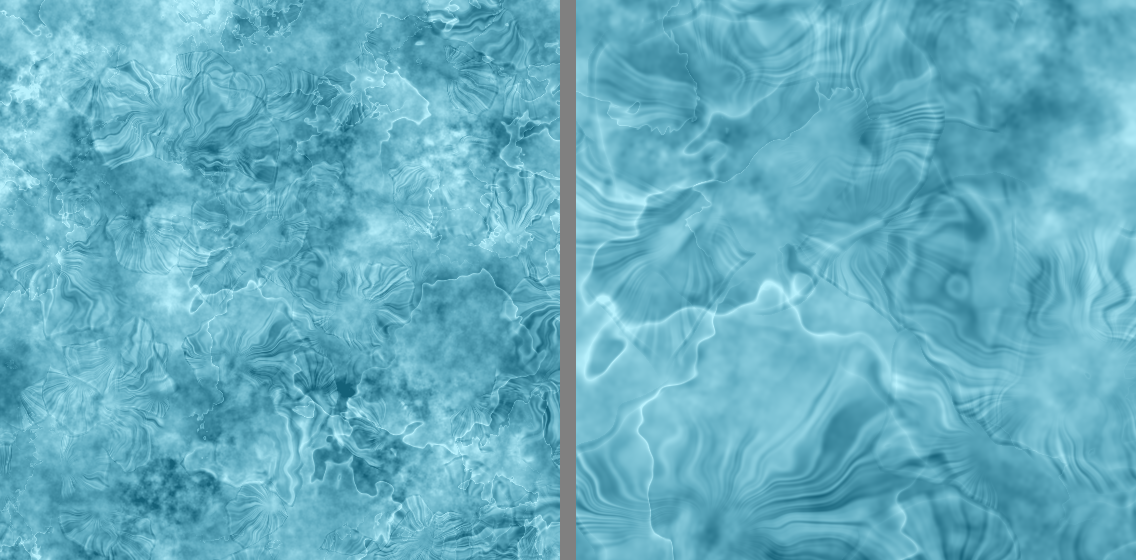
Left: the whole. Right: its middle third, enlarged.
A WebGL 1 fragment shader for this texture:

```glsl
precision highp float;
// Polished blue onyx: warped clouds of layered noise, cut by cracks with a lit lip
// and a shaded side, and set with ribbed crystal fans grown in cellular patches.
// Every layer adds to one tone value, which a three-colour ramp turns into stone.

uniform vec2 u_resolution;

#define CLOUD_SCALE 6.5
#define CLOUD_CONTRAST 3.1
#define BRIGHTNESS 0.16
#define FAN_SCALE 5.6
#define FAN_SHARE 0.42
#define RIB_DENSITY 9.0
#define RIB_CONTRAST 2.5
#define VEIN_WIDTH 0.007
#define GRAIN 1.0
#define DARK vec3(0.15, 0.45, 0.54)
#define MIDDLE vec3(0.37, 0.67, 0.752)
#define LIGHT vec3(0.60, 0.85, 0.91)

vec2 hash2(vec2 p) {
  vec3 q = fract(vec3(p.xyx) * vec3(0.1031, 0.1030, 0.0973));
  q += dot(q, q.yzx + 33.33);
  return fract((q.xx + q.yz) * q.zy);
}

float noise(vec2 p) {
  vec2 i = floor(p), f = fract(p);
  f = f * f * (3.0 - 2.0 * f);
  float low = mix(hash2(i).x, hash2(i + vec2(1.0, 0.0)).x, f.x);
  float high = mix(hash2(i + vec2(0.0, 1.0)).x, hash2(i + 1.0).x, f.x);
  return mix(low, high, f.y);
}

// Layered noise, rotated at each octave, normalised to 0..1
float fbm(vec2 p, int octaves) {
  float sum = 0.0, total = 0.0, amp = 0.5;
  for (int i = 0; i < 6; i++) {
    if (i >= octaves) break;
    sum += amp * noise(p);
    total += amp;
    amp *= 0.58;
    p = mat2(1.6, 1.2, -1.2, 1.6) * p + 17.3;
  }
  return sum / total;
}

// Crack along a noise contour: bright lip, shadow on one side, broken into runs
float vein(vec2 p, float scale, float shift) {
  float s = fbm(p * scale + shift, 6) - 0.5;
  float present = smoothstep(0.42, 0.66, noise(p * 5.0 + shift * 3.0));
  float lip = exp(-abs(s) / VEIN_WIDTH);
  float shade = smoothstep(0.0, VEIN_WIDTH, s) * exp(-s / (4.0 * VEIN_WIDTH));
  return present * (0.95 * lip - 0.75 * shade);
}

// Fan-shaped crystals: x is the tone, y the coverage
vec2 fans(vec2 p, float scale, float shift) {
  vec2 bend = vec2(fbm(p * 9.0 + shift, 4), fbm(p * 9.0 + shift + 40.0, 4)) - 0.5;
  vec2 q = p * scale + shift + 0.55 * bend;
  vec2 home = floor(q), id = home, toSeed = vec2(0.0);
  float nearest = 9.0, second = 9.0;
  for (int y = -1; y <= 1; y++) {
    for (int x = -1; x <= 1; x++) {
      vec2 cell = home + vec2(float(x), float(y));
      vec2 d = q - cell - 0.1 - 0.8 * hash2(cell);
      float dist = length(d);
      if (dist < nearest) {
        second = nearest;
        nearest = dist;
        id = cell;
        toSeed = d;
      } else {
        second = min(second, dist);
      }
    }
  }
  vec2 trait = hash2(id + 71.0);
  vec2 choice = hash2(id + 137.0);
  float turn = 6.2832 * trait.x;

  // Ribs spread from an apex near the patch edge; some patches have rings instead
  vec2 d = toSeed + 0.42 * vec2(cos(turn), sin(turn));
  float r = length(d);
  vec2 dir = d / max(r, 0.001) + 0.2 * bend;
  vec2 along = mix(dir, vec2(1.6 * r, 0.3 * dir.x), step(0.78, trait.y));
  vec2 lane = along * RIB_DENSITY + id * 13.0 + 0.5 * r;
  float ribs = 0.5 * noise(lane) + 0.5 * noise(lane * 2.6 + 5.0) - 0.5;
  float border = min(second - nearest, 0.88 + 0.25 * (trait.y - 0.5) - r);
  float rim = 0.6 * exp(-abs(border - 0.06) * 40.0) - 0.9 * exp(-abs(border) * 35.0);
  float rings = 0.35 * (noise(vec2(r * 9.0, id.x + id.y * 7.0)) - 0.5);

  float worn = smoothstep(0.34, 0.48, fbm(p * 11.0 + shift + 9.0, 4));
  float cover = step(1.0 - FAN_SHARE, choice.x) * worn;
  cover *= smoothstep(-0.01, 0.03, border) * smoothstep(0.08, 0.34, r);
  float tone = RIB_CONTRAST * ribs + rings + rim + 0.6 * (choice.y - 0.5);
  return vec2(tone, cover);
}

void main() {
  vec2 p = gl_FragCoord.xy / min(u_resolution.x, u_resolution.y);

  // Clouds and pale wisps
  vec2 flow = vec2(fbm(p * 4.0 + 3.0, 5), fbm(p * 4.0 + 60.0, 5)) - 0.5;
  vec2 w = p + 0.12 * flow;
  float tone = CLOUD_CONTRAST * (fbm(w * CLOUD_SCALE + 21.0, 6) - 0.5);
  tone += 0.65 * smoothstep(0.54, 0.7, fbm(w * 10.0 + 83.0, 6));

  // Grain, coarser in pitted areas
  float pitted = smoothstep(0.54, 0.72, fbm(p * 7.0 + 140.0, 4));
  float grain = fbm(p * 75.0, 3) - 0.5;
  tone += GRAIN * grain * (1.0 + 1.5 * pitted) - 0.2 * pitted;

  // Large and small fans replace most of the clouds below them
  vec2 large = fans(p, FAN_SCALE, 11.0);
  vec2 small = fans(p, FAN_SCALE * 1.8, 47.0);
  tone = mix(tone, 0.45 * tone + small.x, 0.65 * small.y);
  tone = mix(tone, 0.4 * tone + large.x, 0.9 * large.y);

  // Long cracks, then finer ones
  tone += vein(w, 2.6, 31.0) + 0.8 * vein(w, 5.5, 92.0) + 0.5 * vein(w, 11.0, 57.0);

  tone = clamp(tone + BRIGHTNESS, -1.3, 1.5);
  vec3 stone = tone < 0.0 ? mix(MIDDLE, DARK, -tone) : mix(MIDDLE, LIGHT, tone);
  gl_FragColor = vec4(stone, 1.0);
}
```
